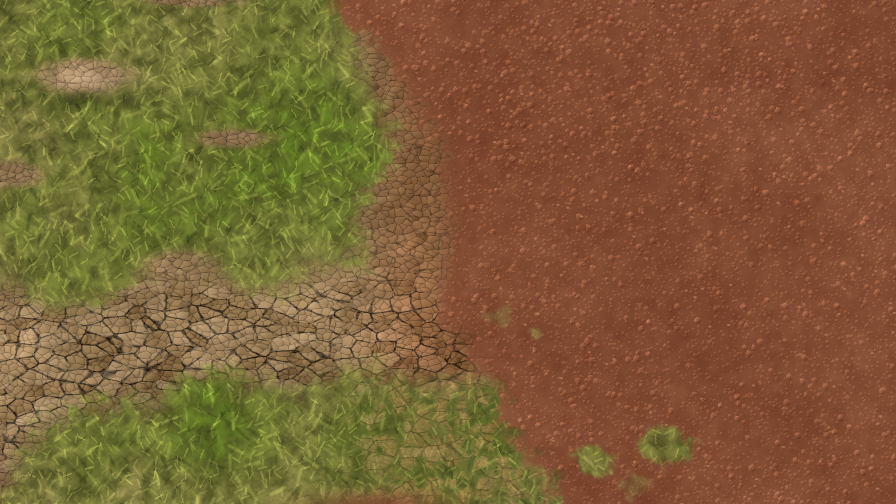
Give the GLSL for this texture, as a Shadertoy shader.

```glsl
#define CLAY_DARK vec3(0.455, 0.245, 0.160)
#define CLAY_LIGHT vec3(0.545, 0.335, 0.230)
#define SOIL_DARK vec3(0.510, 0.405, 0.275)
#define SOIL_LIGHT vec3(0.740, 0.605, 0.435)
#define GRASS_LUSH vec3(0.400, 0.490, 0.150)
#define GRASS_DRY vec3(0.560, 0.530, 0.290)
#define GRASS_SHADE vec3(0.285, 0.300, 0.125)
#define LIGHT_DIR vec2(-0.6, 0.8)
#define STONE_SCALE 30.0
#define GRAVEL_SCALE 62.0
#define BLADE_SCALE 36.0

vec2 hash2(vec2 p) {
    vec3 q = fract(p.xyx * vec3(0.1031, 0.1030, 0.0973));
    q += dot(q, q.yzx + 33.33);
    return fract((q.xx + q.yz) * q.zy);
}

float softNoise(vec2 p) {
    vec2 i = floor(p), f = fract(p);
    f = f * f * (3.0 - 2.0 * f);
    return mix(mix(hash2(i).x, hash2(i + vec2(1, 0)).x, f.x),
               mix(hash2(i + vec2(0, 1)).x, hash2(i + 1.0).x, f.x), f.y);
}

float patches(vec2 p) {
    float sum = 0.0, amp = 0.53;
    for (int i = 0; i < 4; i++) {
        sum += amp * softNoise(p);
        p = mat2(1.6, 1.2, -1.2, 1.6) * p + 7.3;
        amp *= 0.5;
    }
    return sum;
}

// Cellular noise: xy = offset from nearest centre, z = gap to the next, w = cell id
vec4 cells(vec2 p) {
    vec2 base = floor(p), nearest = vec2(0.0);
    float d1 = 9.0, d2 = 9.0, id = 0.0;
    for (int k = 0; k < 9; k++) {
        vec2 cell = base + vec2(k % 3, k / 3) - 1.0;
        vec2 h = hash2(cell), offset = p - cell - h;
        float d = length(offset);
        if (d < d1) { d2 = d1; d1 = d; nearest = offset; id = fract(h.x * 17.0 + h.y * 5.0); }
        else d2 = min(d2, d);
    }
    return vec4(nearest, d2 - d1, id);
}

// Raised grains, lit on one side and dark on the other
float gravel(vec2 p, float density) {
    vec4 c = cells(p);
    float size = 0.25 + 0.3 * fract(c.w * 7.0);
    float body = smoothstep(size, size * 0.5, length(c.xy)) * step(1.0 - density, c.w);
    return body * (0.25 + 1.8 * dot(c.xy, LIGHT_DIR));
}

// Scattered leaning strokes: x = coverage, y = tone
vec2 blades(vec2 p) {
    vec2 base = floor(p), result = vec2(0.0, 0.5);
    for (int k = 0; k < 9; k++) {
        vec2 cell = base + vec2(k % 3, k / 3) - 1.0;
        vec2 h = hash2(cell + 41.0), q = p - cell - h;
        float angle = 0.25 + 2.5 * fract(h.x * 13.0 + h.y);
        vec2 dir = vec2(cos(angle), sin(angle));
        q -= dir * clamp(dot(q, dir), -0.55, 0.55);
        float cover = smoothstep(0.2, 0.04, length(q));
        if (cover > result.x) result = vec2(cover, h.y);
    }
    return result;
}

float blob(vec2 p, vec2 centre, vec2 radius) {
    vec2 q = (p - centre) / radius;
    return exp(-dot(q, q));
}

float clayEdge(float y) {
    float top = max(y - 0.5, 0.0) * 2.0;
    return 0.88 - 0.2 * top * top + 0.15 * smoothstep(0.36, 0.16, y) + 0.05 * smoothstep(0.16, 0.0, y);
}

vec3 clayColor(vec2 p, float broad, float fine) {
    float rough = 0.2 + 0.4 * blob(p, vec2(1.2, 0.88), vec2(0.5, 0.3));
    float relief = gravel(p * GRAVEL_SCALE, rough) + 0.7 * gravel(p * GRAVEL_SCALE * 1.8 + 9.0, 0.65);
    vec3 col = mix(CLAY_DARK, CLAY_LIGHT, 0.5 + 0.7 * (broad - 0.5) + 0.9 * (fine - 0.5));
    col += relief * vec3(0.23, 0.17, 0.13);
    vec4 chip = cells(p * 34.0 + 3.0);
    float pale = smoothstep(0.16, 0.06, length(chip.xy * vec2(1.0, 1.5))) * step(0.9, chip.w);
    return mix(col, vec3(0.72, 0.50, 0.36), pale * 0.65);
}

vec3 soilColor(vec2 p, float broad, float fine) {
    float bright = blob(p, vec2(0.63, 0.39), vec2(0.24, 0.12)) + blob(p, vec2(0.0, 0.32), vec2(0.12, 0.06));
    vec3 col = mix(SOIL_DARK, SOIL_LIGHT, clamp(0.32 + 0.4 * bright + 1.1 * (broad - 0.5) + 0.9 * (fine - 0.5), 0.0, 1.0));
    vec2 warped = p + 0.012 * vec2(fine, broad);
    vec4 slab = cells(warped * STONE_SCALE * vec2(0.8, 1.35));
    vec4 chip = cells(warped * STONE_SCALE * vec2(1.9, 2.6) + 5.0);
    float band = smoothstep(0.48, 0.38, p.y);
    float crack = smoothstep(0.16, 0.02, slab.z) * smoothstep(0.35, 0.6, fine + 0.1 * band);
    col *= 1.0 - (0.2 + 0.28 * band) * crack - 0.22 * smoothstep(0.22, 0.02, chip.z);
    col += (slab.w - 0.5) * 0.14 * band + 0.07 * dot(chip.xy, LIGHT_DIR);
    return mix(col, col * vec3(1.0, 0.88, 0.82), smoothstep(0.65, 0.85, p.x));
}

vec3 grassColor(vec2 p, float broad, float fine) {
    float lush = blob(p, vec2(0.52, 0.60), vec2(0.32, 0.12)) + blob(p, vec2(0.58, 0.76), vec2(0.22, 0.12))
               + blob(p, vec2(0.45, 0.14), vec2(0.28, 0.12)) + 0.5 * blob(p, vec2(0.15, 0.96), vec2(0.3, 0.1));
    lush = clamp(0.2 + 0.6 * lush + 1.4 * (broad - 0.5), 0.0, 1.0);
    vec3 col = mix(GRASS_DRY, GRASS_LUSH, lush);
    vec2 large = blades(p * BLADE_SCALE), small = blades(p * BLADE_SCALE * 1.9 + 13.0);
    col = mix(col, GRASS_SHADE, clamp(0.35 + 1.6 * (0.5 - fine), 0.0, 0.75));
    col += small.x * (small.y - 0.3) * vec3(0.22, 0.22, 0.11);
    return col + large.x * (large.y - 0.35) * vec3(0.19, 0.19, 0.10);
}

void mainImage(out vec4 fragColor, in vec2 fragCoord) {
    vec2 p = fragCoord / iResolution.y;
    float broad = patches(p * 7.0), fine = patches(p * 48.0 + 20.0);
    float ragged = 0.11 * (broad - 0.5) + 0.08 * (fine - 0.5);

    // Upper meadow and lower verge
    float right = 0.72 + 0.06 * blob(p, vec2(p.x, 0.73), vec2(1.0, 0.1)) - 0.05 * smoothstep(0.85, 1.0, p.y);
    float low = 0.40 + 0.05 * smoothstep(0.0, 0.3, p.x) + 0.025 * cos(18.0 * (p.x - 0.35));
    float meadow = smoothstep(-0.04, 0.04, min(right - p.x, p.y - low) + ragged);
    float verge = smoothstep(-0.035, 0.035, 0.26 - 0.21 * exp(-6.0 * p.x) - p.y + ragged);
    verge *= 1.0 - 0.45 * smoothstep(0.62, 0.75, p.x) * smoothstep(0.42, 0.62, fine);

    // Worn patches: centre, radii
    vec4 worn[5] = vec4[5](vec4(0.17, 0.85, 0.12, 0.04), vec4(0.01, 0.655, 0.09, 0.035),
        vec4(0.46, 0.725, 0.09, 0.025), vec4(0.38, 1.0, 0.12, 0.02), vec4(0.36, 0.47, 0.08, 0.04));
    float bare = 0.0;
    for (int i = 0; i < 5; i++) bare = max(bare, blob(p, worn[i].xy, worn[i].zw));
    meadow *= 1.0 - smoothstep(0.25, 0.85, bare + 4.0 * ragged);

    vec3 grass = grassColor(p, broad, fine);
    vec3 col = mix(soilColor(p, broad, fine), grass, max(meadow, verge));
    col += 0.12 * blob(p, vec2(0.18, 0.845), vec2(0.07, 0.025));
    col *= 1.0 - 0.25 * blob(p, vec2(0.16, 0.805), vec2(0.12, 0.015));

    // Clay court with grass tufts: centre, radius, strength
    float clay = smoothstep(-0.03, 0.035, p.x - clayEdge(p.y) + 1.1 * ragged);
    clay = max(clay, 0.8 * blob(p, vec2(0.75, 0.0), vec2(0.13, 0.025)));
    vec4 tufts[6] = vec4[6](vec4(1.176, 0.08, 0.052, 0.9), vec4(1.324, 0.115, 0.062, 0.9), vec4(1.26, 0.03, 0.05, 0.4),
        vec4(1.06, 0.34, 0.034, 0.5), vec4(0.99, 0.37, 0.034, 0.35), vec4(1.06, 0.045, 0.045, 0.7));
    float tuft = 0.0;
    for (int i = 0; i < 6; i++) {
        float d = length((p - tufts[i].xy) * vec2(1.0, 1.3)) - 0.6 * ragged;
        tuft = max(tuft, tufts[i].w * smoothstep(tufts[i].z, tufts[i].z * 0.5, d));
    }
    vec3 court = mix(clayColor(p, broad, fine), grass, tuft);
    fragColor = vec4(clamp(mix(col, court, clay), 0.0, 1.0), 1.0);
}
```
